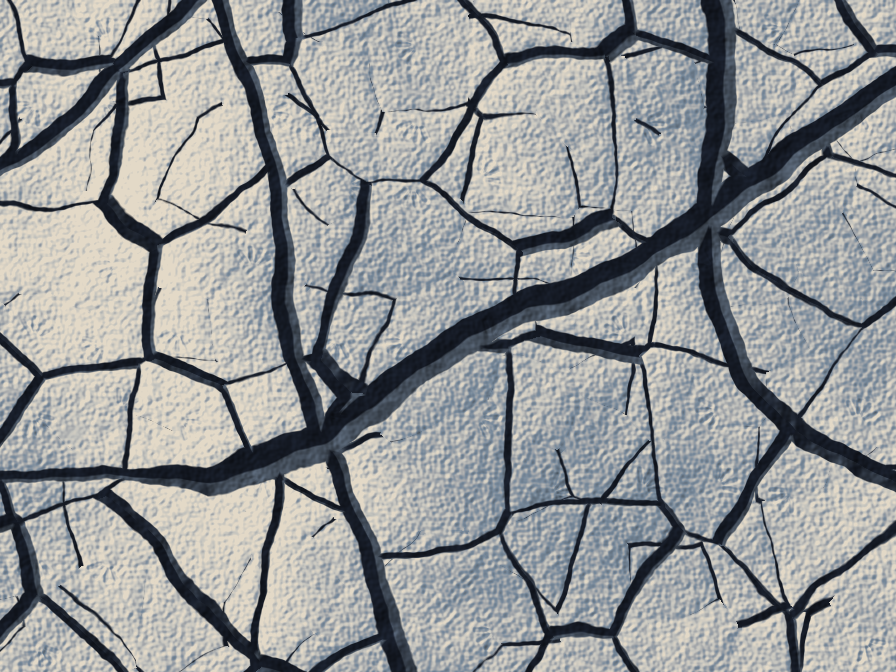
A Shadertoy shader for this texture:

```glsl
const vec3 ABYSS = vec3(0.08, 0.10, 0.14);
const vec3 WALL  = vec3(0.27, 0.31, 0.36);
const vec3 SHADE = vec3(0.47, 0.54, 0.61);
const vec3 CLAY  = vec3(0.65, 0.66, 0.67);
const vec3 PALE  = vec3(0.76, 0.76, 0.74);
const vec3 SUNLIT = vec3(0.89, 0.85, 0.78);
const vec2 TO_LIGHT = vec2(-0.8, 0.6);

vec2 hash2(vec2 p) {
    vec3 q = fract(p.xyx * vec3(0.1031, 0.1030, 0.0973));
    q += dot(q, q.yzx + 33.33);
    return fract((q.xx + q.yz) * q.zy);
}

float corner(vec2 cell, vec2 f, vec2 o) {
    return dot(hash2(cell + o) * 2.0 - 1.0, f - o);
}

float gradientNoise(vec2 p) {
    vec2 i = floor(p), f = p - i;
    vec2 u = f * f * f * (f * (f * 6.0 - 15.0) + 10.0);
    return mix(mix(corner(i, f, vec2(0, 0)), corner(i, f, vec2(1, 0)), u.x),
               mix(corner(i, f, vec2(0, 1)), corner(i, f, vec2(1, 1)), u.x), u.y);
}

vec2 noisePair(vec2 p) {
    return vec2(gradientNoise(p), gradientNoise(p + vec2(37.2, 11.7)));
}

// Signed distance to Voronoi cracks; each edge gets its own half width
float voronoiCracks(vec2 p, float thin, float wide, float sharpness) {
    vec2 cell = floor(p), f = p - cell, nearCell, nearVec;
    float best = 9.0;
    for (int y = -1; y <= 1; y++)
    for (int x = -1; x <= 1; x++) {
        vec2 o = vec2(x, y);
        vec2 r = o + 0.1 + 0.8 * hash2(cell + o) - f;
        if (dot(r, r) < best) { best = dot(r, r); nearVec = r; nearCell = o; }
    }
    float d = 2.0;
    for (int y = -2; y <= 2; y++)
    for (int x = -2; x <= 2; x++) {
        if (x == 0 && y == 0) continue;
        vec2 o = nearCell + vec2(x, y);
        vec2 r = o + 0.1 + 0.8 * hash2(cell + o) - f;
        float chance = hash2(2.0 * cell + o + nearCell + 71.0).x;
        float halfWidth = mix(thin, wide, pow(chance, sharpness));
        d = min(d, dot(0.5 * (nearVec + r), normalize(r - nearVec)) - halfWidth);
    }
    return d;
}

// A trunk crack also gives the plates on its two sides different seeds
void addTrunk(inout float d, inout vec2 seed, float side, float halfWidth, vec2 key) {
    d = min(d, abs(side) - halfWidth);
    seed += step(0.0, side) * key;
}

float crackField(vec2 p) {
    float fracture = smoothstep(0.9, 1.25, p.x) * smoothstep(0.35, 0.1, p.y);
    float taper = gradientNoise(p * 5.0 + 3.0);
    p += 0.07 * noisePair(p * 3.0) + 0.014 * noisePair(p * 13.0) + 0.003 * noisePair(p * 48.0);
    float d = 1.0;
    vec2 seed = vec2(40.0);
    float t = max(p.x - 0.3, 0.0), drop = max(0.65 - p.y, 0.0);
    float mainWidth = mix(0.008, 0.026, smoothstep(0.15, 0.4, p.x));
    addTrunk(d, seed, (p.y - 0.28 - 0.45 * t - 0.12 * t * t) / 1.13, mainWidth, vec2(17, 31));
    addTrunk(d, seed, (p.x - 1.06 - 1.8 * drop * drop) / 1.15, 0.019, vec2(53, 12));
    addTrunk(d, seed, (p.y - 0.77 - 0.85 * p.x) / 1.31, 0.015, vec2(8, 67));
    addTrunk(d, seed, (p.x - 0.61 + 0.28 * p.y) / 1.04, 0.014, vec2(29, 43));
    float plates = voronoiCracks(p * 4.2 + seed, 0.011, 0.07, 2.0) - 0.02 * taper;
    float hair = voronoiCracks(p * 8.5 + seed, -0.1, 0.024, 0.8) - 0.06 * taper - 0.035 * fracture;
    return min(d, min(plates / 4.2, hair / 8.5));
}

// Sparse fans of toe-shaped dents
float dents(vec2 p) {
    p *= 9.0;
    vec2 cell = floor(p), h = hash2(cell + 19.0);
    if (h.x > 0.36) return 0.0;
    vec2 q = p - cell - 0.5 - 0.3 * (hash2(cell + 5.0) - 0.5);
    float depth = 0.0;
    for (int i = 0; i < 4; i++) {
        float a = 6.283 * h.y + 0.55 * float(i);
        vec2 toe = vec2(cos(a), sin(a));
        float along = clamp(dot(q, toe), 0.12, 0.27);
        depth = max(depth, smoothstep(0.05, 0.015, length(q - toe * along)));
    }
    return depth;
}

float relief(vec2 p) {
    return 0.6 * gradientNoise(p * 60.0) + 0.7 * gradientNoise(p * 140.0)
         + 0.4 * gradientNoise(p * 24.0) - 0.35 * dents(p);
}

vec3 clayRamp(float t) {
    vec3 c = mix(SHADE, CLAY, clamp((t - 0.15) / 0.3, 0.0, 1.0));
    c = mix(c, PALE, clamp((t - 0.45) / 0.2, 0.0, 1.0));
    c = mix(c, SUNLIT, clamp((t - 0.65) / 0.35, 0.0, 1.0));
    return c * (1.0 + 0.5 * clamp(t - 0.15, -0.8, 0.0));
}

void mainImage(out vec4 fragColor, in vec2 fragCoord) {
    vec2 p = fragCoord / iResolution.y;
    float pixel = 1.0 / iResolution.y;

    // Crack distance and the way its sides face the light
    float reach = 0.008;
    float d = crackField(p);
    float slope = clamp((crackField(p + TO_LIGHT * reach) - d) / reach, -1.0, 1.0);

    // Grainy plates with broad tints and lit rims
    float grain = relief(p) - relief(p + TO_LIGHT * 0.004);
    float tint = 0.57 + 0.8 * gradientNoise(p * 2.2 + 6.0) + 0.3 * gradientNoise(p * 9.0);
    tint += 0.12 * (0.65 - p.x) - 0.12 * dents(p);
    tint -= 0.35 * slope * exp(-max(d, 0.0) / 0.01);
    vec3 plate = clayRamp(tint + 1.1 * grain);

    // Dark floor and dim far wall inside the cracks
    vec3 gap = mix(WALL, ABYSS, smoothstep(-0.75, 0.15, slope));
    gap *= 1.0 + 0.5 * grain + 0.5 * gradientNoise(p * 30.0);

    float onPlate = smoothstep(-pixel, pixel, d + 0.0015 * gradientNoise(p * 110.0));
    fragColor = vec4(mix(gap, plate, onPlate), 1.0);
}
```
